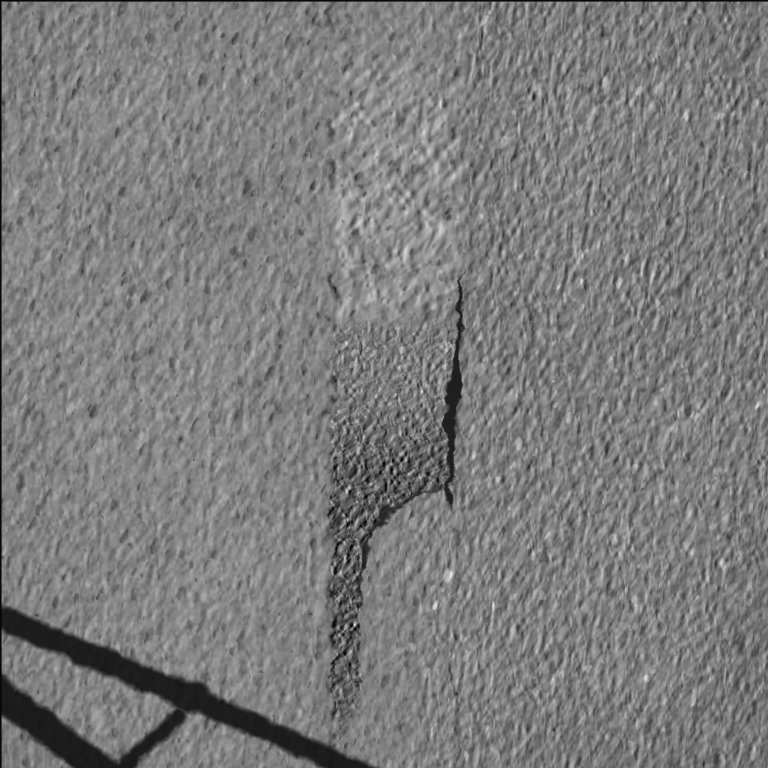
A three.js fragment shader for this texture:

```glsl
// Weathered grey asphalt with a worn vertical strip, a gravel-filled pit,
// cracks and the cast shadow of a railing in the lower left corner.
// Side-lit noise relief and scattered elliptical stones, layered by soft masks.
varying vec2 vUv;

const float LEFT_TONE = 0.520;
const float RIGHT_TONE = 0.495;
const float WORN_TONE = 0.565;
const float PIT_TONE = 0.475;
const float SHADOW_TONE = 0.11;
const float STRIP_LEFT = 0.432;
const float PIT_TOP = 0.575;
const vec2 LEFT_GRAIN = vec2(140.0, 80.0);
const vec2 RIGHT_GRAIN = vec2(175.0, 92.0);
const vec2 GRAVEL_GRAIN = vec2(205.0, 160.0);

float hash(vec2 p) {
  return fract(sin(dot(p, vec2(127.1, 311.7))) * 43758.5453);
}

float noise(vec2 p) {
  vec2 i = floor(p), f = fract(p);
  f = f * f * (3.0 - 2.0 * f);
  return mix(mix(hash(i), hash(i + vec2(1.0, 0.0)), f.x),
             mix(hash(i + vec2(0.0, 1.0)), hash(i + 1.0), f.x), f.y);
}

float fbm(vec2 p) {
  float sum = 0.0, amp = 0.5;
  for (int i = 0; i < 4; i++) {
    sum += amp * noise(p);
    p = p * 2.03 + 17.3;
    amp *= 0.5;
  }
  return sum;
}

// Side-lit bumps: difference of two shifted noise samples
float relief(vec2 p) {
  vec2 shift = vec2(0.8, -0.25);
  p += 1.2 * noise(p * 0.37);
  return noise(p) - noise(p + shift) + 0.6 * (noise(p * 1.9) - noise(p * 1.9 + shift));
}

// Scattered ellipses: x = coverage, y = side shading within each stone
vec2 stones(vec2 p, float density) {
  vec2 cell = floor(p), result = vec2(0.0);
  p += 0.3 * (noise(p * 3.0) - 0.5);
  for (int j = -1; j <= 1; j++) {
    for (int i = -1; i <= 1; i++) {
      vec2 id = cell + vec2(float(i), float(j));
      vec2 d = p - id - vec2(hash(id + 3.1), hash(id + 7.7));
      d.x -= d.y * (hash(id + 5.3) - 0.3) * 0.8;
      float radius = mix(0.15, 0.42, pow(hash(id + 9.2), 2.0));
      float cover = 1.0 - smoothstep(0.6, 1.1, length(d) / radius);
      cover *= step(hash(id + 1.9), density) * (0.4 + 0.6 * hash(id + 6.4));
      result = max(result, cover * vec2(1.0, 0.5 + 0.5 * d.x / radius));
    }
  }
  return result;
}

float segment(vec2 p, vec2 a, vec2 b) {
  vec2 ab = b - a;
  return length(p - a - ab * clamp(dot(p - a, ab) / dot(ab, ab), 0.0, 1.0));
}

float fill(float d, float soft) { return 1.0 - smoothstep(-soft, soft, d); }

float band(float v, float lo, float hi, float soft) {
  return smoothstep(lo - soft, lo + soft, v) * (1.0 - smoothstep(hi - soft, hi + soft, v));
}

float crackX(float y) { return 0.584 + 0.016 * smoothstep(0.42, 0.64, y); }

// Right rim of the narrow lower part of the pit
float rimX(float y) {
  float t = clamp((y - 0.24) / 0.125, 0.0, 1.05);
  return 0.438 + 0.032 * smoothstep(0.0, 0.12, y) + 0.06 * t * t + 0.04 * pow(t, 6.0);
}

void main() {
  vec2 p = vUv;
  vec2 wobble = vec2(fbm(p * 60.0), fbm(p * 60.0 + 41.0)) - 0.47;
  vec2 rough = p + 0.010 * wobble, torn = p + 0.022 * wobble;
  float y = torn.y;
  vec2 q = vec2(p.x - p.y * 0.08, p.y);

  // Paving: pitted on the left, dense grain on the right
  float side = smoothstep(0.40, 0.62, p.x);
  float tone = mix(LEFT_TONE, RIGHT_TONE, side) + 0.07 * (fbm(p * 7.0) - 0.47);
  tone += mix(0.15 * relief(q * LEFT_GRAIN), 0.25 * relief(q * RIGHT_GRAIN), side);
  tone += 0.07 * (noise(p * 240.0) - 0.5);
  vec2 pits = stones(q * vec2(62.0, 36.0), 0.65);
  tone += (1.0 - 0.35 * side) * (0.22 * pits.y - 0.24 * pits.x);
  tone += (0.08 + 0.10 * side) * stones(q * vec2(68.0, 40.0) + 50.0, 0.17).x;

  // Worn pale strip
  float worn = band(torn.x, STRIP_LEFT, 0.606, 0.012) * smoothstep(-0.02, 0.03, y - PIT_TOP);
  vec2 holes = stones(q * vec2(58.0, 46.0) + 90.0, 0.75);
  float wornTone = WORN_TONE + 0.22 * (fbm(p * vec2(38.0, 30.0)) - 0.47);
  wornTone += 0.28 * relief(q * vec2(120.0, 85.0)) + 0.27 * holes.y - 0.30 * holes.x;
  tone = mix(tone, wornTone, worn * mix(0.9, 0.45, smoothstep(0.82, 1.0, p.y)));

  // Gravel pit, darker and coarser toward its foot
  float right = mix(rimX(y), crackX(y), smoothstep(0.360, 0.368, y));
  float pit = band(torn.x, STRIP_LEFT, right, 0.004) * fill(y - PIT_TOP - 0.005, 0.025);
  float depth = smoothstep(0.50, 0.37, p.y);
  float pitTone = PIT_TONE - 0.13 * depth + (0.28 + 0.14 * depth) * relief(p * GRAVEL_GRAIN);
  pitTone += 0.20 * stones(p * vec2(85.0, 60.0), 0.4).x;
  tone = mix(tone, pitTone, pit * (1.0 - 0.5 * smoothstep(0.14, 0.03, p.y)));
  float leftSeam = fill(abs(torn.x - STRIP_LEFT) - 0.003, 0.006);
  tone -= 0.30 * leftSeam * smoothstep(0.4, 0.8, noise(p * 75.0 + 9.0));

  // Deep crack, ledge shadow and the thin seam below
  float width = 0.005 * band(y, 0.41, 0.53, 0.035) + 0.003 * band(y, 0.34, 0.64, 0.02);
  float crack = fill(abs(torn.x - crackX(y) - 0.002) - width, 0.002) * band(y, 0.33, 0.65, 0.015);
  float slope = (rimX(y + 0.002) - rimX(y - 0.002)) / 0.004;
  float rim = abs(torn.x - rimX(y) + 0.002) / sqrt(1.0 + slope * slope);
  float ledge = fill(rim - 0.006 * noise(p * 50.0), 0.003) * band(y, 0.22, 0.368, 0.02);
  tone = mix(tone, 0.12, max(crack, 0.85 * ledge));
  float seam = fill(abs(torn.x - 0.592 - 0.005 * sin(y * 30.0)) - 0.001, 0.003);
  tone -= 0.28 * seam * fill(y - 0.33, 0.03) * noise(p * 30.0);

  // Faint branching crack on the right
  float branch = segment(torn, vec2(0.600, 0.15), vec2(0.63, 0.185));
  branch = min(branch, segment(torn, vec2(0.63, 0.185), vec2(0.75, 0.315)));
  branch = min(branch, segment(torn, vec2(0.75, 0.315), vec2(0.89, 0.40)));
  branch = min(branch, segment(torn, vec2(0.89, 0.40), vec2(1.0, 0.52)));
  tone -= 0.15 * fill(branch - 0.001, 0.004) * noise(p * 35.0);

  // Railing shadow
  vec2 joint = vec2(0.247, 0.093);
  float rail = segment(rough, vec2(-0.02, 0.204), joint) - 0.016;
  rail = min(rail, segment(rough, joint, vec2(0.50, -0.02)) - 0.014);
  rail = min(rail, segment(rough, vec2(-0.02, 0.112), vec2(0.15, -0.018)) - 0.020);
  rail = min(rail, segment(rough, vec2(0.15, -0.008), vec2(0.235, 0.068)) - 0.010);
  rail = min(rail, length((rough - joint) * vec2(0.8, 1.0)) - 0.021);
  tone = mix(tone, SHADOW_TONE + 0.10 * (tone - 0.48), fill(rail, 0.005));

  // Corner falloff and thin dark border at left and top
  tone *= 1.0 - 0.12 * smoothstep(0.45, 0.85, length(p - vec2(0.45, 0.5)));
  tone *= smoothstep(0.001, 0.003, p.x) * smoothstep(0.001, 0.003, 1.0 - p.y);
  gl_FragColor = vec4(vec3(clamp(tone, 0.03, 0.9)), 1.0);
}
```
